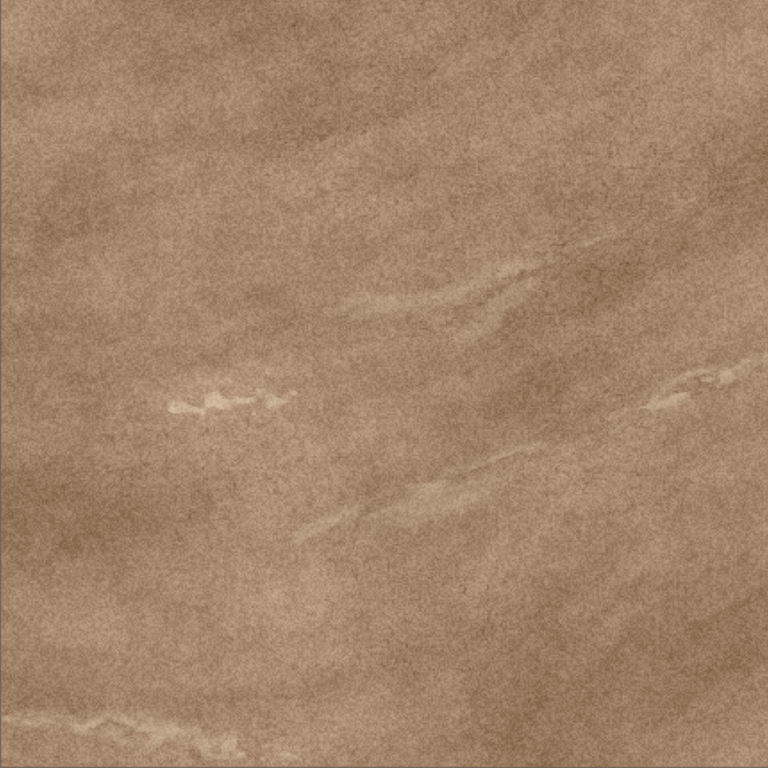
Reproduce this texture procedurally as a three.js fragment shader.

```glsl
varying vec2 vUv;

const vec3 SAND = vec3(0.636, 0.516, 0.413);
const vec3 CREAM = vec3(0.80, 0.71, 0.60);
const vec3 EDGE_GREY = vec3(0.42, 0.38, 0.33);

float hash(vec2 cell) {
  vec3 q = fract(vec3(cell.xyx) * 0.1031);
  q += dot(q, q.yzx + 33.33);
  return fract((q.x + q.y) * q.z);
}

float noise(vec2 p) {
  vec2 i = floor(p);
  vec2 f = fract(p);
  f = f * f * (3.0 - 2.0 * f);
  return mix(mix(hash(i), hash(i + vec2(1.0, 0.0)), f.x),
             mix(hash(i + vec2(0.0, 1.0)), hash(i + vec2(1.0)), f.x), f.y);
}

// Layered noise centred on zero
float fbm(vec2 p) {
  float sum = 0.0;
  float gain = 0.5;
  for (int i = 0; i < 5; i++) {
    sum += gain * (noise(p) - 0.5);
    p = mat2(1.6, 1.2, -1.2, 1.6) * p + 17.3;
    gain *= 0.5;
  }
  return sum;
}

// Layered noise that keeps its axes, for stretched strata
float strata(vec2 p) {
  float sum = 0.0;
  float gain = 0.5;
  for (int i = 0; i < 4; i++) {
    sum += gain * (noise(p) - 0.5);
    p = p * 2.03 + 9.7;
    gain *= 0.55;
  }
  return sum;
}

// Bedding lines: level at left, rising to the right, sinking at lower left
vec2 bedding(vec2 p) {
  float rise = 0.29 * p.x * p.x;
  float sink = 0.4 * p.x * (1.0 - p.x) * (1.0 - smoothstep(0.0, 0.4, p.y));
  return vec2(p.x, p.y - rise + sink);
}

// Soft band from a to b that tapers at both ends
float band(vec2 p, vec2 a, vec2 b, float width) {
  vec2 ab = b - a;
  float t = clamp(dot(p - a, ab) / dot(ab, ab), 0.0, 1.0);
  float taper = width * (0.3 + 0.7 * sin(3.14159 * t));
  return 1.0 - smoothstep(0.1 * taper, taper, length(p - a - ab * t));
}

float patchAt(vec2 p, vec2 centre, vec2 radius) {
  vec2 q = (p - centre) / radius;
  return exp(-dot(q, q));
}

// Broad light and dark areas
float cloudTone(vec2 p, vec2 flow) {
  float tone = 0.15 * fbm(p * 3.0 + 4.0) + 0.12 * fbm(flow * vec2(3.0, 9.0) + 21.0);
  tone -= 0.055 * patchAt(p, vec2(0.36, 0.96), vec2(0.20, 0.10));
  tone -= 0.030 * patchAt(p, vec2(0.08, 0.72), vec2(0.20, 0.06));
  tone -= 0.035 * patchAt(p, vec2(0.15, 0.31), vec2(0.28, 0.06));
  tone -= 0.035 * patchAt(p, vec2(0.72, 0.15), vec2(0.22, 0.09));
  tone -= 0.035 * patchAt(flow, vec2(0.80, 0.45), vec2(0.16, 0.035));
  tone += 0.025 * patchAt(p, vec2(0.62, 0.80), vec2(0.28, 0.16));
  tone += 0.025 * patchAt(p, vec2(0.85, 0.45), vec2(0.20, 0.10));
  return tone;
}

// Pale mineral veins, broken into fibres
float veins(vec2 p, vec2 flow) {
  float v = 0.8 * band(p, vec2(0.43, 0.59), vec2(0.72, 0.65), 0.030);
  v = max(v, band(p, vec2(0.57, 0.54), vec2(0.73, 0.67), 0.032));
  v = max(v, band(p, vec2(0.70, 0.655), vec2(0.91, 0.74), 0.013));
  v = max(v, band(p, vec2(0.39, 0.30), vec2(0.71, 0.43), 0.038));
  v = max(v, 0.7 * band(p, vec2(0.46, 0.29), vec2(0.70, 0.40), 0.025));
  v = max(v, band(p, vec2(0.80, 0.45), vec2(0.92, 0.52), 0.025));
  v = max(v, band(p, vec2(0.90, 0.515), vec2(1.03, 0.525), 0.020));
  v = max(v, 0.9 * band(p, vec2(0.01, 0.07), vec2(0.31, 0.035), 0.030));
  return v * smoothstep(-0.20, 0.22, strata(flow * vec2(18.0, 75.0)));
}

// Small crusty flecks gathered along a few beds
float flecks(vec2 p) {
  float zone = band(p, vec2(0.14, 0.46), vec2(0.44, 0.49), 0.045);
  zone = max(zone, 0.8 * band(p, vec2(0.80, 0.46), vec2(1.02, 0.53), 0.026));
  zone = max(zone, 0.8 * band(p, vec2(0.02, 0.07), vec2(0.40, 0.01), 0.032));
  float crust = noise(p * vec2(75.0, 105.0)) + 0.8 * fbm(p * 40.0);
  return zone * smoothstep(0.58, 0.90, crust);
}

void main() {
  vec2 warp = vec2(fbm(vUv * 11.0), fbm(vUv * 11.0 + 50.0));
  vec2 bent = vUv + 0.045 * warp;
  vec2 flow = bedding(bent);

  // Body of the stone
  float tone = cloudTone(bent, flow);
  tone += 0.075 * strata(flow * vec2(8.0, 38.0));
  tone += 0.07 * fbm(vUv * 34.0);

  // Hairline dark seams and scattered pits
  float seam = 1.0 - smoothstep(0.0, 0.035, abs(strata(flow * vec2(5.0, 22.0) + 30.0)));
  tone -= 0.022 * seam * smoothstep(0.45, 0.75, noise(vUv * 7.0 + 3.0));
  float pits = smoothstep(0.76, 0.95, noise(vUv * vec2(170.0, 210.0)));
  tone -= 0.055 * pits * smoothstep(0.25, 0.75, noise(vUv * 5.0 + 8.0));

  // Fine sandy grain
  tone += 0.10 * (noise(vUv * 430.0) - 0.5) + 0.06 * (noise(vUv * 215.0 + 70.0) - 0.5);

  vec3 colour = SAND + tone * vec3(1.0, 1.0, 1.04);
  colour = mix(colour, CREAM + 0.6 * tone, 0.50 * veins(bent, flow));
  colour = mix(colour, CREAM + 0.6 * tone, 0.75 * flecks(bent));

  // Thin shaded rim at the left and bottom
  float rim = 1.0 - smoothstep(0.0008, 0.0026, min(vUv.x, vUv.y));
  gl_FragColor = vec4(mix(colour, EDGE_GREY, 0.8 * rim), 1.0);
}
```
